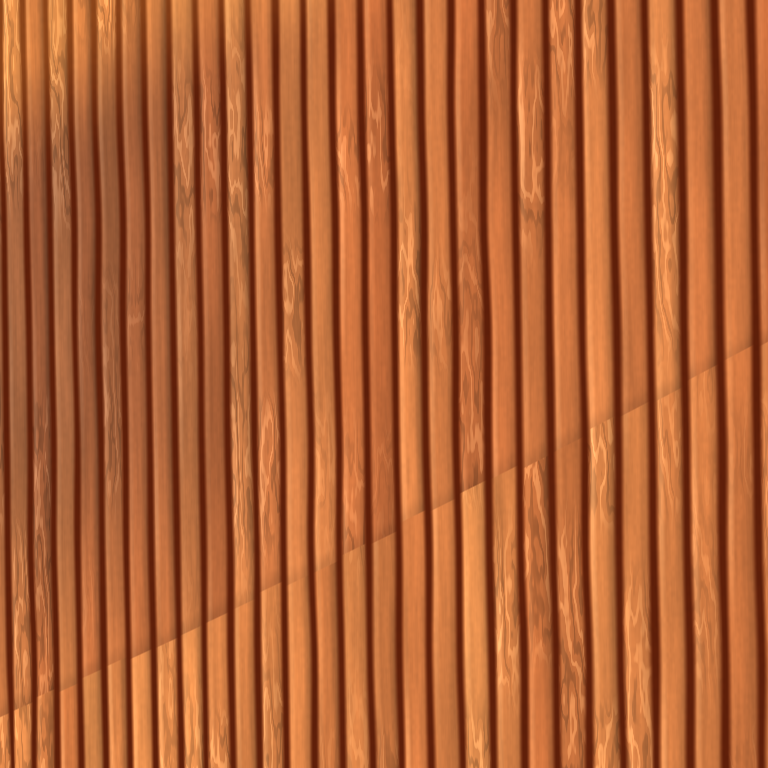
Write a WebGL 2 fragment shader that draws this texture.

```glsl
#version 300 es
precision highp float;
// Wall of upright timber slats, narrower toward the left, with dark grooves between.
// A logarithmic repeat spaces the slats, a slanting seam swaps in a second row of
// boards, and stretched value noise supplies grain, wavy figure and soft shade.
uniform vec2 u_resolution;
out vec4 fragColor;

float hash(vec2 p) {
    vec3 q = fract(vec3(p.xyx) * 0.1031);
    q += dot(q, q.yzx + 33.33);
    return fract((q.x + q.y) * q.z);
}

float noise(vec2 p) {
    vec2 cell = floor(p), f = fract(p);
    f = f * f * (3.0 - 2.0 * f);
    return mix(mix(hash(cell), hash(cell + vec2(1, 0)), f.x),
               mix(hash(cell + vec2(0, 1)), hash(cell + vec2(1, 1)), f.x), f.y);
}

float fbm(vec2 p) {
    float sum = 0.0, weight = 0.5;
    for (int i = 0; i < 4; i++) {
        sum += weight * noise(p);
        p = p * 2.03 + 17.0;
        weight *= 0.5;
    }
    return sum;
}

// Face of one board: across runs 0..1 from left edge to right edge
vec3 boardColor(float across, float height, float id) {
    vec2 shift = vec2(id * 7.3, id * 3.7);
    vec3 color = mix(vec3(0.77, 0.42, 0.23), vec3(0.86, 0.52, 0.29), hash(vec2(id, 4.0)));

    // Long fibres and broad tone changes along the length
    color *= 0.93 + 0.15 * fbm(vec2(across * 9.0, height * 14.0) + shift);
    color *= 0.91 + 0.18 * noise(vec2(across * 1.5, height * 5.0) + shift);

    // Slanting figure, only on scattered stretches of board
    float warp = fbm(vec2(across * 1.8, height * 7.0) + shift);
    float rings = sin(across * 7.0 + height * 22.0 + warp * 26.0);
    float figured = smoothstep(0.5, 0.85, noise(vec2(id * 5.1, height * 5.0)));
    color *= 1.0 - 0.17 * figured * smoothstep(0.55, 1.0, rings);
    color += vec3(0.13, 0.12, 0.09) * figured * smoothstep(0.6, 1.0, -rings);

    // Lit left edge and darker right edge, uneven along the board
    float lit = noise(vec2(id * 9.7, height * 6.0));
    float litLine = smoothstep(0.12, 0.2, across) * (1.0 - smoothstep(0.24, 0.38, across));
    color += vec3(0.12, 0.12, 0.1) * litLine * lit;
    float darkSide = 0.1 + 0.2 * hash(vec2(id, 9.0));
    return color * (1.0 - darkSide * smoothstep(0.55, 0.9, across));
}

void main() {
    vec2 uv = gl_FragCoord.xy / u_resolution;

    // Slat coordinate: pitch grows to the right, slats lean and wander slightly
    float x = uv.x - 0.016 * (1.0 - uv.y);
    x += 0.003 * (noise(vec2(uv.x * 22.0, uv.y * 7.0)) - 0.5);
    float slat = log(1.0 + x / 1.637) / 0.018;
    float id = floor(slat) + 40.0;
    float across = fract(slat);

    // Two rows of boards meeting on a rising seam
    float seam = 0.07 + 0.445 * uv.x + 0.045 * uv.x * uv.x;
    seam += 0.012 * (hash(vec2(id, 2.0)) - 0.5);
    float below = 1.0 - smoothstep(-0.0015, 0.0015, uv.y - seam);
    vec3 upper = boardColor(across, uv.y, id);
    vec3 lower = boardColor(across, uv.y, id + 61.0) * vec3(1.04, 1.07, 1.06);
    vec3 color = mix(upper, lower, below);
    color *= 1.0 - 0.1 * (1.0 - below) * (1.0 - smoothstep(0.0, 0.025, uv.y - seam));

    // Soft shade on the left, with a sunlit top corner
    float sun = smoothstep(-0.1, 0.12, uv.y - 0.84 - 0.55 * uv.x + 0.06 * noise(uv * 6.0));
    float shade = (1.0 - smoothstep(0.05, 0.5, uv.x)) * smoothstep(0.05, 0.5, uv.y);
    shade *= (1.0 - sun) * (1.0 - 0.8 * below);
    color *= 1.0 - vec3(0.24, 0.22, 0.12) * shade;
    color = mix(color, color * vec3(1.07, 1.13, 1.08), sun);

    // Grooves: soft brown flanks around a dark core
    float edge = min(across, 1.0 - across);
    float soft = max(0.09, fwidth(slat));
    float width = 0.105 + 0.035 * noise(vec2(floor(slat + 0.5) * 3.1, uv.y * 6.0));
    float groove = 1.0 - smoothstep(width - soft, width + soft, edge);
    vec3 grooveColor = mix(vec3(0.37, 0.12, 0.035), vec3(0.55, 0.27, 0.1), sun);
    color = mix(color, grooveColor, groove);

    // Fine surface mottling
    color *= 0.98 + 0.04 * noise(uv * vec2(260.0, 150.0));
    fragColor = vec4(clamp(color, 0.0, 1.0), 1.0);
}
```
